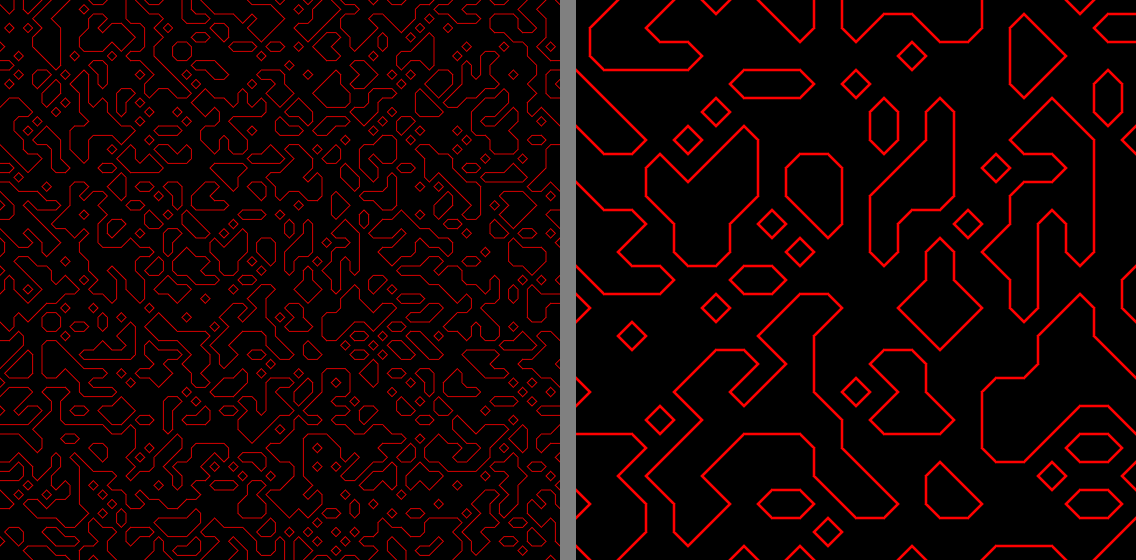
Left, the full canvas; right, a detail of the centre.
Reproduce this pattern procedurally as a three.js fragment shader.

```glsl
varying vec2 vUv;

const float CELLS = 60.0;
const float FILL = 0.47;
const float LINE_WIDTH = 0.0015;
const float FAR = 10.0;
const vec3 BACKGROUND = vec3(0.0);
const vec3 LINE_COLOR = vec3(1.0, 0.0, 0.0);

float hash(vec2 p) {
  return fract(sin(dot(p, vec2(127.1, 311.7))) * 43758.5453);
}

// Random on/off value at a lattice node
float nodeState(vec2 node, float fill) {
  return step(hash(node + 17.0), fill);
}

// Distance to the diagonal that cuts off one corner of the cell;
// on a saddle only the "on" corners are cut off
float cornerCut(vec2 p, vec2 corner, float self, float sideA, float sideB, float opposite) {
  bool isolated = self != sideA && self != sideB;
  bool allowed = opposite != self || self > 0.5;
  vec2 q = abs(p - corner);
  return isolated && allowed ? abs(q.x + q.y - 0.5) * 0.7071 : FAR;
}

// Distance to the middle line between two uniform, different sides
float straightCut(float coord, float lowA, float lowB, float highA, float highB) {
  bool split = lowA == lowB && highA == highB && lowA != highA;
  return split ? abs(coord - 0.5) : FAR;
}

// Marching squares contour distance, in cell units
float contourDistance(vec2 p, float fill) {
  vec2 id = floor(p);
  vec2 f = fract(p);
  float bl = nodeState(id, fill);
  float br = nodeState(id + vec2(1.0, 0.0), fill);
  float tl = nodeState(id + vec2(0.0, 1.0), fill);
  float tr = nodeState(id + vec2(1.0, 1.0), fill);

  float d = straightCut(f.x, bl, tl, br, tr);
  d = min(d, straightCut(f.y, bl, br, tl, tr));
  d = min(d, cornerCut(f, vec2(0.0, 0.0), bl, br, tl, tr));
  d = min(d, cornerCut(f, vec2(1.0, 0.0), br, bl, tr, tl));
  d = min(d, cornerCut(f, vec2(0.0, 1.0), tl, tr, bl, br));
  d = min(d, cornerCut(f, vec2(1.0, 1.0), tr, tl, br, bl));
  return d;
}

// Box-filtered coverage of a thin line
float lineCoverage(float dist, float width, float pixel) {
  float overlap = (0.5 * (width + pixel) - dist) / pixel;
  return clamp(overlap, 0.0, min(1.0, width / pixel));
}

void main() {
  float pixel = fwidth(vUv.x);
  float dist = contourDistance(vUv * CELLS, FILL) / CELLS;
  float line = lineCoverage(dist, LINE_WIDTH, pixel);
  gl_FragColor = vec4(mix(BACKGROUND, LINE_COLOR, line), 1.0);
}
```
